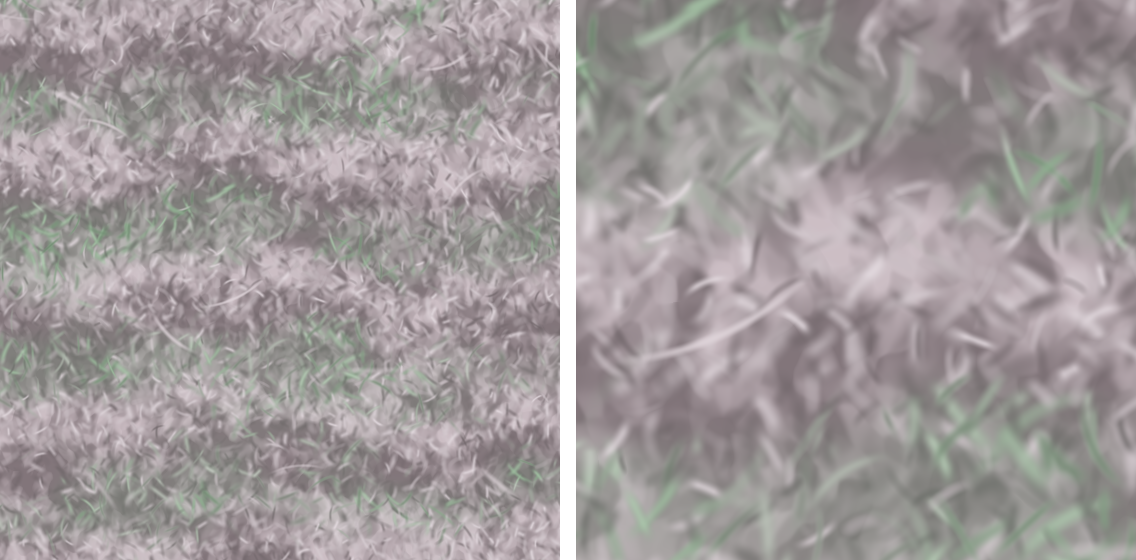
Left: the whole. Right: its middle third, enlarged.
Give the GLSL for this texture, as a three.js fragment shader.

```glsl
varying vec2 vUv;

vec2 hash2(vec2 p) {
  vec2 q = vec2(dot(p, vec2(127.1, 311.7)), dot(p, vec2(269.5, 183.3)));
  return fract(sin(q) * 43758.5);
}

// Smooth cellular noise: random tones blended between scattered points
float cellNoise(vec2 p) {
  vec2 base = floor(p);
  float total = 0.0, weights = 0.0;
  for (int j = -1; j <= 1; j++) {
    for (int i = -1; i <= 1; i++) {
      vec2 id = base + vec2(float(i), float(j));
      vec2 offset = p - id - hash2(id);
      float weight = exp(-7.0 * dot(offset, offset));
      total += weight * hash2(id + 19.0).x;
      weights += weight;
    }
  }
  return total / weights;
}

// Curved tapered blades, one per cell: x is coverage, y is a random tone
vec2 blades(vec2 uv, float count, float width, float spread, float density, float seed) {
  vec2 p = uv * count + seed * 0.37;
  vec2 base = floor(p);
  vec2 result = vec2(0.0, 0.5);
  for (int j = -1; j <= 1; j++) {
    for (int i = -1; i <= 1; i++) {
      vec2 id = base + vec2(float(i), float(j));
      vec2 place = hash2(id + seed);
      vec2 shape = hash2(id + seed + 37.0);
      vec2 chance = hash2(id + seed + 71.0);
      vec2 d = p - id - 0.5 - (place - 0.5) * 0.8;
      float angle = 1.57 + (shape.x - 0.5) * spread;
      vec2 dir = vec2(cos(angle), sin(angle));
      float along = dot(d, dir);
      float across = dot(d, vec2(-dir.y, dir.x)) + (chance.y - 0.5) * along * along;
      float t = abs(along) / (0.35 + 0.45 * shape.y);
      float cover = 1.0 - smoothstep(0.0, width * (0.6 + 0.8 * place.y), abs(across));
      cover *= 1.0 - smoothstep(0.3, 1.0, t);
      cover *= smoothstep(chance.x - 0.12, chance.x + 0.12, density);
      result = vec2(max(result.x, cover), mix(result.y, place.x, cover));
    }
  }
  return result;
}

void main() {
  vec2 uv = vUv;

  // Wavering rows: grass, then shade above it, then pale litter
  float wobble = 0.016 * sin(uv.x * 9.0 + 1.0) + 0.01 * sin(uv.x * 23.0 + uv.y * 11.0);
  float row = 6.283 * (uv.y - 0.11 + wobble) / 0.237;
  float patches = cellNoise(uv * vec2(6.0, 10.0));
  float clumps = cellNoise(uv * vec2(11.0, 15.0) + 40.0);
  float streaks = cellNoise(uv * vec2(9.0, 24.0) + 80.0);
  float grassy = smoothstep(0.2, 0.9, 0.46 + 0.28 * cos(row) + 0.6 * (patches - 0.5) + 0.4 * (clumps - 0.5));
  float shade = smoothstep(0.2, 1.0, 0.4 + 0.28 * cos(row - 1.7) + 0.9 * (streaks - 0.5));
  float litter = smoothstep(0.15, 0.95, 0.5 + 0.28 * cos(row - 3.8) + 0.5 * (0.5 - patches) + 0.5 * (0.5 - streaks));
  float vivid = grassy * smoothstep(0.5, 0.8, clumps);

  // Mauve soil with soft grain
  vec2 warped = uv + 0.006 * vec2(sin(uv.y * 61.0), sin(uv.x * 53.0));
  float grain = 0.6 * cellNoise(warped * vec2(42.0, 30.0)) + 0.4 * cellNoise(warped * vec2(85.0, 65.0) + 7.0);
  float tone = 0.52 + 1.25 * (grain - 0.5) + 0.4 * (litter - 0.5) - 0.35 * shade;
  vec3 color = mix(vec3(0.51, 0.46, 0.48), vec3(0.8, 0.745, 0.77), clamp(tone, 0.0, 1.0));
  vec3 greenish = mix(vec3(0.5, 0.52, 0.49), vec3(0.74, 0.755, 0.73), clamp(tone, 0.0, 1.0));
  color = mix(color, greenish, 0.65 * grassy);

  // Overlapping gaps, dry straw and green blades
  for (int k = 0; k < 4; k++) {
    float seed = 13.0 + 29.0 * float(k);
    float finer = 1.0 + 0.16 * float(k);
    vec2 gap = blades(uv, 26.0 * finer, 0.22, 2.4, 0.25 + 0.35 * shade + 0.2 * grassy, seed);
    vec3 gapColor = mix(vec3(0.44, 0.4, 0.415), vec3(0.43, 0.44, 0.42), grassy);
    color = mix(color, gapColor, gap.x * (0.2 + 0.5 * gap.y));

    vec2 straw = blades(uv, 26.0 * finer, 0.22, 2.7, 0.17 + 0.55 * litter, seed + 200.0);
    vec3 strawColor = mix(vec3(0.74, 0.7, 0.72), vec3(0.9, 0.865, 0.885), straw.y);
    color = mix(color, strawColor, straw.x * (0.35 + 0.45 * straw.y));

    vec2 grass = blades(uv, 16.0 * finer, 0.13, 2.6, 0.85 * grassy, seed + 400.0);
    vec3 grassColor = mix(vec3(0.5, 0.53, 0.49), vec3(0.78, 0.81, 0.77), grass.y);
    vec3 freshColor = mix(vec3(0.42, 0.56, 0.43), vec3(0.65, 0.81, 0.66), grass.y);
    color = mix(color, mix(grassColor, freshColor, 0.8 * vivid), 0.75 * grass.x);
  }

  // A few long pale stalks
  vec2 stalk = blades(uv, 10.0, 0.06, 3.1, 0.12, 650.0);
  color = mix(color, vec3(0.88, 0.84, 0.86), 0.75 * stalk.x);

  gl_FragColor = vec4(color, 1.0);
}
```
